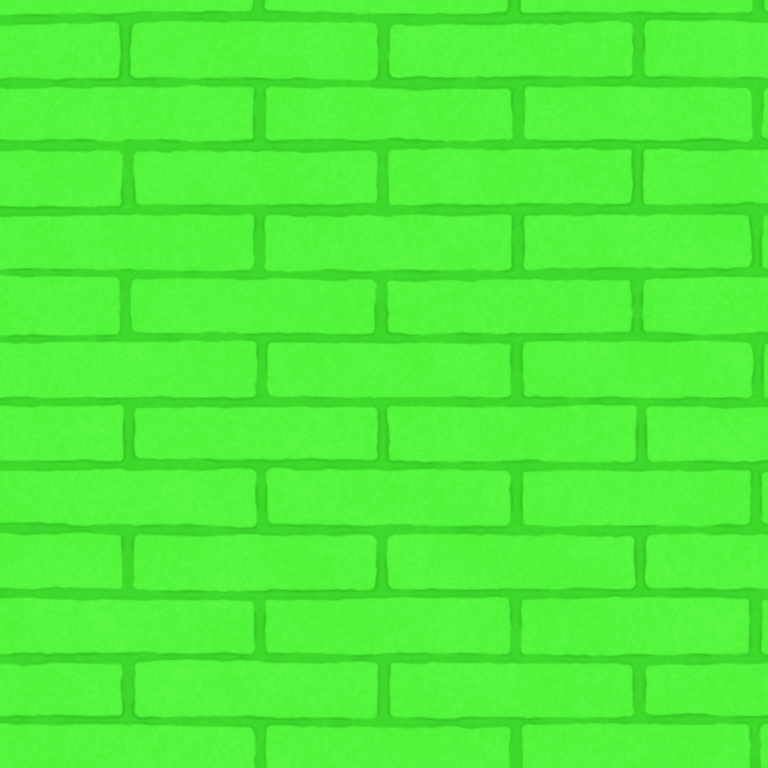
This texture is drawn by a Shadertoy shader. Its source:

```glsl
// Bright green running-bond brick wall with worn edges and fine grain.
#define ROWS 12.0
#define COLUMNS 3.0
#define ROW_OFFSET 0.719
#define BED_GAP 0.155
#define HEAD_GAP 0.185
#define CORNER 0.075
#define WEAR 0.035
#define GRAIN 0.045
#define BRICK_COLOR vec3(0.33, 0.965, 0.24)
#define MORTAR_COLOR vec3(0.245, 0.85, 0.175)
#define SHADOW_COLOR vec3(0.19, 0.75, 0.13)

float hash(vec2 p) {
    vec3 q = fract(vec3(p.xyx) * 0.1031);
    q += dot(q, q.yzx + 33.33);
    return fract((q.x + q.y) * q.z);
}

float noise(vec2 p) {
    vec2 i = floor(p), f = fract(p);
    f = f * f * (3.0 - 2.0 * f);
    return mix(mix(hash(i), hash(i + vec2(1, 0)), f.x),
               mix(hash(i + vec2(0, 1)), hash(i + vec2(1, 1)), f.x), f.y);
}

// Signed noise, kept away from negative lattice cells
float wobble(vec2 p) {
    return noise(p + 64.0) * 2.0 - 1.0;
}

// Position of the k-th upright joint, in brick lengths
float joint(float k, float row) {
    float jitter = (hash(vec2(k, row) + 20.0) - 0.5) * 0.018;
    if (mod(row, 2.0) < 0.5) return k + 0.497 + jitter;
    float seamShift = mod(k, COLUMNS) < 0.5 ? 0.063 : 0.0;
    return k + 0.016 - seamShift + jitter;
}

float roundedBox(vec2 p, vec2 halfSize, float radius) {
    vec2 q = abs(p) - halfSize + radius;
    return length(max(q, 0.0)) + min(max(q.x, q.y), 0.0) - radius;
}

// Signed distance to the brick around p, in row heights
float brickDistance(vec2 p, float brickLength) {
    // Slightly uneven courses
    p.y += 0.03 * wobble(vec2(p.x * 0.3, floor(p.y + 0.5) * 3.7));
    float row = floor(p.y);
    float u = p.x / brickLength;
    float k = floor(u);
    if (u < joint(k, row)) k -= 1.0;
    else if (u >= joint(k + 1.0, row)) k += 1.0;

    float left = joint(k, row) * brickLength;
    float right = joint(k + 1.0, row) * brickLength;
    vec2 center = vec2(0.5 * (left + right), row + 0.5);
    vec2 halfSize = 0.5 * vec2(right - left - HEAD_GAP, 1.0 - BED_GAP);

    // Each brick differs a little in height and tilt
    float id = hash(vec2(k, row) + 40.0);
    vec2 local = p - center;
    local.y += (id - 0.5) * 0.012 * local.x;
    halfSize.y += (hash(vec2(row, k) + 70.0) - 0.5) * 0.025;

    // Broad waves and small chips along the edges
    float chips = 0.6 * wobble(p * 2.3) + 0.4 * wobble(p * 8.0 + 9.0);
    return roundedBox(local, halfSize, CORNER * (0.7 + 0.6 * id)) + WEAR * chips;
}

void mainImage(out vec4 fragColor, in vec2 fragCoord) {
    vec2 uv = fragCoord / iResolution.xy;
    vec2 p = uv * ROWS - vec2(0.0, ROW_OFFSET);
    float brickLength = ROWS / COLUMNS;
    float edge = max(0.022, 0.8 * ROWS / iResolution.y);

    float d = brickDistance(p, brickLength);
    float brick = 1.0 - smoothstep(-edge, edge, d);

    // Patchy dark rim, strongest under each brick
    float above = brickDistance(p + vec2(0.0, 0.045), brickLength);
    float underside = smoothstep(0.0, 0.045, above - d);
    float rim = exp(-pow((d - 0.015) / 0.03, 2.0));
    float patches = smoothstep(0.2, 0.75, noise(p * vec2(3.0, 5.0) + 31.0));
    float shadow = rim * patches * mix(0.65, 0.3, underside);

    // Fine grain over faint broad mottling
    float grain = 0.7 * wobble(p * 21.0) + 0.3 * wobble(p * 9.0 + 5.0);
    float mottling = 0.012 * wobble(p * 1.4 + 17.0);

    vec3 mortar = MORTAR_COLOR * (1.0 + 0.5 * GRAIN * grain);
    vec3 face = BRICK_COLOR + vec3(1.0, 0.35, 0.9) * (GRAIN * grain * 0.6 + mottling);
    vec3 color = mix(mortar, face, brick);
    color = mix(color, SHADOW_COLOR, shadow * (1.0 - 0.6 * brick));
    fragColor = vec4(clamp(color, 0.0, 1.0), 1.0);
}
```
